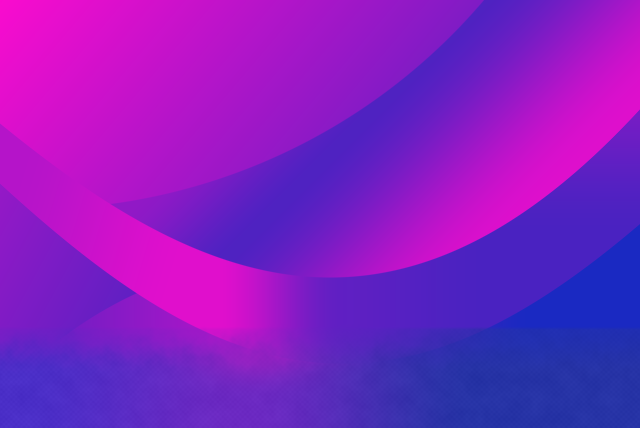
Write a Shadertoy shader that draws this background.

```glsl
// Violet ramp: blue at low warmth, magenta at high warmth
vec3 violet(float warmth) {
    return vec3(warmth, 0.172 - 0.13 * warmth, 0.735 + 0.075 * warmth);
}

// Antialiased coverage of the area above a curve
float above(float height) {
    return smoothstep(-0.8, 0.8, height * iResolution.y);
}

vec2 hashGradient(vec2 cell) {
    float angle = 6.2832 * fract(sin(dot(cell, vec2(127.1, 311.7))) * 43758.5);
    return vec2(cos(angle), sin(angle));
}

float gradientNoise(vec2 p) {
    vec2 i = floor(p), f = fract(p);
    vec2 u = f * f * (3.0 - 2.0 * f);
    vec2 e = vec2(0.0, 1.0);
    float low = mix(dot(hashGradient(i), f), dot(hashGradient(i + e.yx), f - e.yx), u.x);
    float high = mix(dot(hashGradient(i + e), f - e), dot(hashGradient(i + 1.0), f - 1.0), u.x);
    return mix(low, high, u.y);
}

// Upper rim of the sweeping ribbon
float ribbonTop(float x) {
    float u = x - 0.7715;
    return 0.3516 + u * u * (0.717 + 0.094 * u - 0.067 * u * u);
}

// Lower rim of the sweeping ribbon
float ribbonBottom(float x) {
    float u = x - 0.801;
    return 0.150 + u * u * (0.742 - 0.134 * u * u);
}

// Top-left disc and the broad fold beside it
vec3 upperFolds(vec2 p) {
    vec3 disc = violet(0.98 - 0.425 * p.x - 0.36 * (1.0 - p.y));
    float diagonal = p.x + 1.0 - p.y;
    float warmth = 0.30 + 0.57 * smoothstep(1.10, 1.74, diagonal)
                 + 0.27 * smoothstep(1.16, 0.78, diagonal);
    float outside = above(length(p - vec2(0.074, 1.898)) - 1.387);
    return mix(disc, violet(warmth), outside);
}

// Ribbon: pink on the left, cooling to blue past its lowest point
vec3 ribbon(vec2 p) {
    float pink = mix(0.71, 0.88, smoothstep(0.0, 0.48, p.x + 0.3 * (0.5 - p.y)));
    float cool = 0.29 + 0.22 * smoothstep(0.45, 0.85, p.y);
    float fade = smoothstep(0.50, 0.80, p.x) * 0.85 + smoothstep(0.75, 1.15, p.x) * 0.15;
    return violet(mix(pink, cool, fade));
}

// Ground under the ribbon, with a curved leaf at the left
vec3 lowerGround(vec2 p) {
    float s = 0.322 - p.x;
    float leafEdge = 0.316 - 0.45 * s - 0.82 * s * s;
    vec3 shade = violet(0.58 - 0.46 * p.x - 0.25 * (0.55 - p.y));
    vec3 leaf = violet(0.36 + 0.62 * p.x);
    vec3 left = mix(leaf, shade, above(p.y - leafEdge));
    vec3 right = mix(vec3(0.23, 0.14, 0.74), vec3(0.10, 0.16, 0.76),
                     smoothstep(1.02, 1.25, p.x));
    return mix(left, right, smoothstep(0.60, 0.95, p.x));
}

// Grainy haze along the bottom
vec3 addHaze(vec3 color, vec2 p) {
    vec3 haze = mix(vec3(0.29, 0.18, 0.78), vec3(0.42, 0.16, 0.76),
                    smoothstep(0.05, 0.55, p.x));
    haze = mix(haze, vec3(0.15, 0.20, 0.65), smoothstep(0.58, 1.12, p.x));
    float mottling = gradientNoise(p * 22.0) + 0.5 * gradientNoise(p * 70.0);
    float grain = sin(p.x * 540.0) * sin(p.y * 540.0);
    haze += 0.018 * mottling + 0.008 * grain;

    float rim = smoothstep(0.238, 0.228, p.y);
    float depth = smoothstep(0.238, 0.125, p.y + 0.02 * mottling);
    float start = 0.12 + 0.45 * smoothstep(0.8, 1.2, p.x);
    color = mix(color, haze, mix(start * rim, 1.0, depth));

    // Pink spill below the ribbon's left flank
    vec2 spill = (p - vec2(0.60, 0.155)) / vec2(0.12, 0.045);
    return mix(color, vec3(0.74, 0.11, 0.75), 0.38 * rim * exp(-dot(spill, spill)));
}

void mainImage(out vec4 fragColor, in vec2 fragCoord) {
    vec2 p = fragCoord / iResolution.y;
    vec3 color = lowerGround(p);
    color = mix(color, ribbon(p), above(p.y - ribbonBottom(p.x)));
    color = mix(color, upperFolds(p), above(p.y - ribbonTop(p.x)));
    color = addHaze(color, p);
    fragColor = vec4(clamp(color, 0.0, 1.0), 1.0);
}
```
